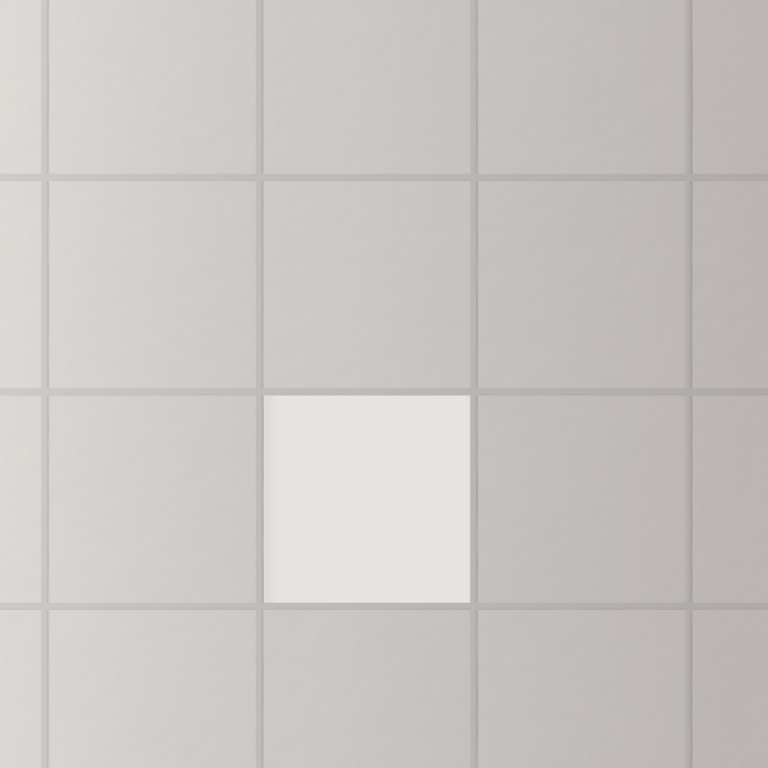
Write a WebGL 1 fragment shader that draws this pattern.

```glsl
precision highp float;
// Draws a wall of pale square tiles in soft side light, one of them near white.
// A repeated cell gives tiles and grout; thin uneven shadow lines and
// layered value noise give the edges and faces a handmade finish.

uniform vec2 u_resolution;

const float PITCH = 0.2793;
const vec2 GRID_ORIGIN = vec2(0.0590, 0.2105);   // centre of a grout crossing
const vec2 GROUT_HALF = vec2(0.0053, 0.0047);
const vec2 WHITE_CELL = vec2(1.0, 0.0);
const vec3 LIGHT_SIDE = vec3(0.880, 0.865, 0.850);
const vec3 MID_TONE = vec3(0.799, 0.784, 0.772);
const vec3 DARK_SIDE = vec3(0.734, 0.714, 0.702);
const vec3 WHITE_TILE = vec3(0.904, 0.891, 0.877);
const vec3 CREAM_EDGE = vec3(0.870, 0.852, 0.830);
const float GROUT_SHADE = 0.935;
const float SEAM_SHADE = 0.87;
const float GRAIN = 0.010;

float hash(vec2 p) {
  return fract(sin(dot(p, vec2(127.1, 311.7))) * 43758.5453);
}

float noise(vec2 p) {
  vec2 i = floor(p);
  vec2 f = fract(p);
  f = f * f * (3.0 - 2.0 * f);
  float low = mix(hash(i), hash(i + vec2(1.0, 0.0)), f.x);
  float high = mix(hash(i + vec2(0.0, 1.0)), hash(i + 1.0), f.x);
  return mix(low, high, f.y);
}

float plaster(vec2 p) {
  float sum = 0.0;
  float weight = 0.5;
  for (int i = 0; i < 4; i++) {
    sum += weight * (noise(p) - 0.5);
    p = p * 2.1 + 7.3;
    weight *= 0.6;
  }
  return sum;
}

// Soft line of given half width around d = 0
float line(float d, float halfWidth, float blur) {
  return 1.0 - smoothstep(halfWidth - blur, halfWidth + blur, abs(d));
}

// Light falling off from the upper left
vec3 wallLight(vec2 uv) {
  float t = uv.x - 0.05 * (uv.y - 0.5);
  vec3 nearLight = mix(LIGHT_SIDE, MID_TONE, smoothstep(-0.30, 0.46, t) * 1.25 - 0.25);
  vec3 farLight = mix(MID_TONE, DARK_SIDE, clamp((t - 0.42) / 0.55, 0.0, 1.0));
  return mix(nearLight, farLight, smoothstep(0.28, 0.52, t));
}

void main() {
  vec2 uv = gl_FragCoord.xy / u_resolution;
  float blur = max(0.0007, 0.7 / min(u_resolution.x, u_resolution.y));

  // Cell index and signed offset from the nearest grout centre
  vec2 grid = (uv - GRID_ORIGIN) / PITCH;
  vec2 cell = floor(grid);
  vec2 offset = (fract(grid + 0.5) - 0.5) * PITCH;
  vec2 inner = fract(grid) * PITCH;

  // Tile faces
  vec3 light = wallLight(uv);
  float relief = plaster(uv * 55.0) - plaster(uv * 55.0 + vec2(0.3, -0.3));
  vec3 color = light + GRAIN * (1.4 * relief + 0.5 * plaster(uv * 14.0));
  color += 0.006 * (hash(cell + 4.0) - 0.5);

  // White tile with a cream band on its left and soft right edge
  float whiteMask = 1.0 - step(0.5, length(cell - WHITE_CELL));
  float leftBand = 1.0 - smoothstep(0.010, 0.024, inner.x);
  float rightBand = smoothstep(PITCH - 0.013, PITCH - 0.006, inner.x);
  vec3 whiteFace = mix(WHITE_TILE, CREAM_EDGE, max(0.8 * leftBand, 0.25 * rightBand));
  color = mix(color, whiteFace, whiteMask);

  // Grout bands
  vec2 band = 1.0 - smoothstep(GROUT_HALF - blur, GROUT_HALF + blur, abs(offset));
  float grout = max(band.x, band.y);
  color = mix(color, light * GROUT_SHADE, grout);

  // Uneven shadow seams: right of each upright, below each level joint
  vec2 wobble = vec2(noise(vec2(uv.y * 45.0, cell.x)), noise(vec2(uv.x * 45.0, cell.y))) - 0.5;
  float upright = line(offset.x - 0.0031 - 0.0012 * wobble.x, 0.0012, blur);
  float level = line(offset.y + 0.0040 - 0.0010 * wobble.y, 0.0007, blur);
  upright *= (1.0 - band.y) * (0.85 + 0.5 * wobble.x);
  level *= (1.0 - band.x) * (0.40 + 0.6 * wobble.y) * (1.0 - 0.6 * whiteMask);
  color = mix(color, light * SEAM_SHADE, clamp(max(upright, level), 0.0, 1.0));

  // Faint lit lip on the left of the uprights, stronger away from the light
  float lip = line(offset.x + 0.0032, 0.0009, blur) * (1.0 - band.y);
  color += 0.035 * lip * smoothstep(0.5, 0.9, uv.x);

  gl_FragColor = vec4(color, 1.0);
}
```
